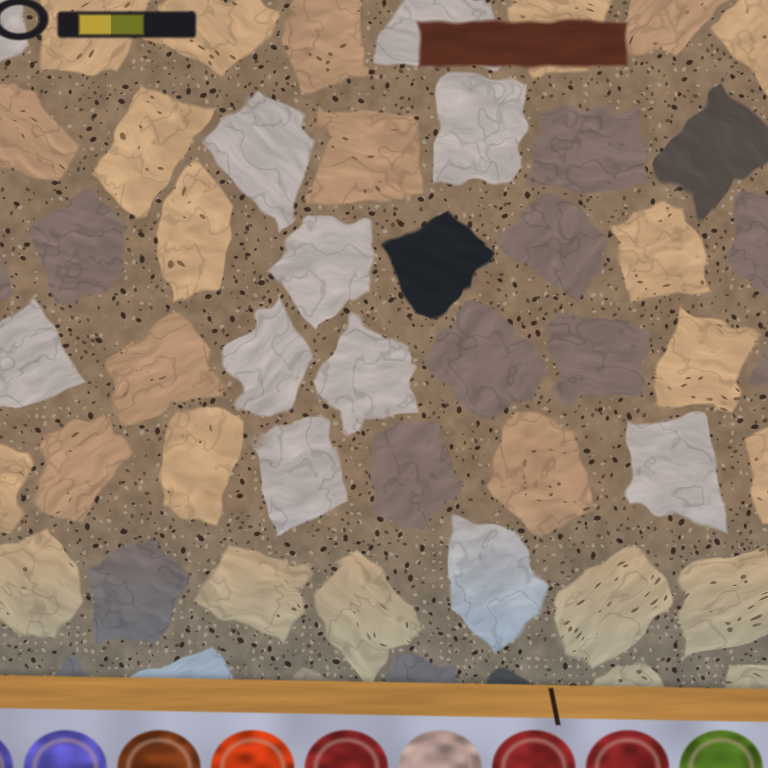
Give the GLSL for this texture, as a three.js fragment shader.

```glsl
varying vec2 vUv;

float hash(vec2 p) {
  return fract(sin(dot(p, vec2(127.1, 311.7))) * 43758.5453);
}

float noise(vec2 p) {
  vec2 i = floor(p), f = fract(p);
  f = f * f * (3.0 - 2.0 * f);
  return mix(mix(hash(i), hash(i + vec2(1.0, 0.0)), f.x),
             mix(hash(i + vec2(0.0, 1.0)), hash(i + 1.0), f.x), f.y);
}

float fbm(vec2 p) {
  return 0.55 * noise(p) + 0.3 * noise(p * 2.1 + 5.0) + 0.15 * noise(p * 4.3 + 9.0);
}

vec2 rotate(vec2 p, float a) {
  return vec2(cos(a) * p.x - sin(a) * p.y, sin(a) * p.x + cos(a) * p.y);
}

float box(vec2 p, vec2 halfSize) {
  vec2 d = abs(p) - halfSize;
  return length(max(d, 0.0)) + min(max(d.x, d.y), 0.0);
}

float fill(float d, float soft) {
  return 1.0 - smoothstep(-soft, soft, d);
}

// Small irregular chips, one per occupied cell
float specks(vec2 p, float density) {
  vec2 cell = floor(p);
  vec2 q = fract(p) - 0.35 - 0.3 * vec2(hash(cell + 1.7), hash(cell + 4.1));
  q = rotate(q, hash(cell + 8.3) * 6.28) * vec2(1.0, 1.45);
  float radius = 0.12 + 0.22 * hash(cell + 2.9);
  return step(hash(cell), density) * fill(length(q) - radius, 0.11);
}

// Broken slab: a handful of half planes at uneven angles
float slab(vec2 q, vec2 cell) {
  float sides = 4.0 + floor(hash(cell + 5.5) * 2.0), d = -1.0;
  for (int i = 0; i < 5; i++) {
    float k = float(i);
    if (k >= sides) break;
    float a = 6.2832 * (k + 0.35 * (hash(cell + k * 3.1) - 0.5)) / sides;
    d = max(d, dot(q, vec2(cos(a), sin(a))) - 0.34 - 0.13 * hash(cell - k * 2.3));
  }
  return d;
}

// Nearest slab on a staggered grid, with a gap kept to its neighbour
float slabs(vec2 p, out vec2 id, out vec2 local) {
  float nearest = 9.0, second = 9.0;
  id = vec2(0.0);
  local = vec2(0.0);
  for (int j = -1; j <= 1; j++) {
    for (int i = -1; i <= 1; i++) {
      vec2 cell = floor(p) + vec2(float(i), float(j));
      vec2 center = cell + 0.35 + 0.3 * vec2(hash(cell + 0.3), hash(cell + 7.3));
      center.x += 0.5 * mod(cell.y, 2.0) - 0.25;
      float stretch = 0.78 + 0.5 * hash(cell + 6.2);
      vec2 q = rotate(p - center, 1.7 * (hash(cell + 3.4) - 0.5)) * vec2(stretch, 1.0 / stretch);
      float d = slab(q, cell);
      if (d < nearest) {
        second = nearest;
        nearest = d;
        id = cell;
        local = q;
      } else second = min(second, d);
    }
  }
  return max(nearest, 0.5 * (nearest - second) + 0.045);
}

vec3 cement(vec2 p) {
  float low = 1.0 - smoothstep(0.12, 0.4, p.y);
  vec3 color = mix(vec3(0.54, 0.45, 0.36), vec3(0.48, 0.45, 0.40), low);
  color *= 0.86 + 0.26 * fbm(p * 60.0);
  color = mix(color, vec3(0.70, 0.65, 0.57), 0.6 * specks(p * 95.0 + 3.0, 0.22 + 0.3 * low));
  color = mix(color, vec3(0.30, 0.24, 0.19), 0.75 * specks(rotate(p, 0.6) * 105.0, 0.28));
  return mix(color, vec3(0.17, 0.13, 0.11), 0.85 * specks(rotate(p, 1.1) * 72.0, 0.25));
}

vec3 slabColor(vec2 p, vec2 q, vec2 id) {
  float kind = hash(id + 11.9), grain = fbm(q * vec2(4.0, 13.0) + id * 7.0);
  float cream = step(0.36, kind) * step(kind, 0.75);
  vec3 color = vec3(0.71, 0.67, 0.65);
  if (kind < 0.07) color = vec3(0.13, 0.14, 0.16);
  else if (kind < 0.13) color = vec3(0.33, 0.30, 0.28);
  else if (kind < 0.36) color = vec3(0.50, 0.43, 0.40);
  else if (kind < 0.62) color = vec3(0.77, 0.63, 0.48);
  else if (kind < 0.75) color = vec3(0.70, 0.56, 0.44);
  color *= 0.87 + 0.25 * grain;
  float vein = 1.0 - smoothstep(0.0, 0.05, abs(fbm(q * 4.0 + id) - 0.5));
  color *= 1.0 - 0.1 * vein * step(0.13, kind);
  float pits = specks(q * vec2(9.0, 17.0) + id, 0.3) * smoothstep(0.52, 0.68, noise(q * 5.0 + id));
  color = mix(color, vec3(0.36, 0.27, 0.18), 0.7 * pits * cream);
  return color * mix(vec3(0.86, 1.0, 1.13), vec3(1.0), smoothstep(0.13, 0.38, p.y));
}

// Row of glossy domed caps in a pale tray
vec3 caps(vec2 p) {
  float i = floor((p.x - 0.024) / 0.122);
  vec2 q = vec2(p.x - 0.085 - i * 0.122, p.y);
  vec3 color = mix(vec3(0.42, 0.20, 0.09), vec3(0.46, 0.13, 0.13), step(2.5, i));
  if (i < 0.5) color = vec3(0.32, 0.30, 0.65);
  else if (i > 6.5) color = vec3(0.28, 0.40, 0.12);
  else if (abs(i - 2.0) < 0.5) color = vec3(0.68, 0.20, 0.07);
  else if (abs(i - 4.0) < 0.5) color = vec3(0.62, 0.53, 0.50);
  float dome = length(q * vec2(1.0, 1.1)) - 0.054;
  color *= 0.75 + 0.6 * noise(p * vec2(50.0, 80.0));
  color = mix(color, vec3(0.72, 0.60, 0.55), 0.55 * fill(abs(dome + 0.014) - 0.003, 0.004));
  return mix(vec3(0.66, 0.67, 0.74) * (0.9 + 0.2 * noise(p * 18.0)), color, fill(dome, 0.003));
}

void main() {
  vec2 p = vUv, id, local;
  vec2 wobble = vec2(noise(p * 42.0), noise(p * 42.0 + 31.0)) - 0.5;
  float d = slabs(p * 6.7 + 0.09 * wobble + vec2(2.0, 5.0), id, local);
  vec3 color = mix(cement(p), slabColor(p, local, id), fill(d, 0.018));

  // Red-brown inlay strip
  float strip = box(p - vec2(0.68, 0.943) + 0.006 * wobble, vec2(0.135, 0.029));
  color = mix(color, vec3(0.34, 0.18, 0.13) * (0.85 + 0.3 * fbm(p * vec2(20.0, 80.0))), fill(strip, 0.004));

  // Corded gadget with a bright label
  float cord = abs(length((p - vec2(0.025, 0.975)) * vec2(1.0, 1.4)) - 0.032) - 0.006;
  float body = box(p - vec2(0.165, 0.968), vec2(0.085, 0.012)) - 0.005;
  color = mix(color, vec3(0.12, 0.11, 0.13), fill(min(cord, body), 0.003));
  vec3 label = mix(vec3(0.72, 0.62, 0.22), vec3(0.45, 0.46, 0.15), step(0.145, p.x));
  color = mix(color, label, fill(box(p - vec2(0.145, 0.968), vec2(0.042, 0.013)), 0.003));

  // Wooden ledge with a soft shadow, then the tray below it
  float ledgeTop = 0.121 - 0.018 * p.x;
  color *= 1.0 - 0.25 * fill(p.y - ledgeTop - 0.004, 0.008);
  vec3 wood = vec3(0.69, 0.50, 0.26) * (0.88 + 0.22 * fbm(p * vec2(8.0, 90.0)));
  color = mix(color, wood, fill(p.y - ledgeTop, 0.002));
  color = mix(color, caps(p), fill(p.y - ledgeTop + 0.043, 0.002));
  float wire = box(p - vec2(0.722 - 0.2 * (p.y - 0.08), 0.08), vec2(0.003, 0.024));
  color = mix(color, vec3(0.16, 0.11, 0.08), fill(wire, 0.002));

  gl_FragColor = vec4(color, 1.0);
}
```
